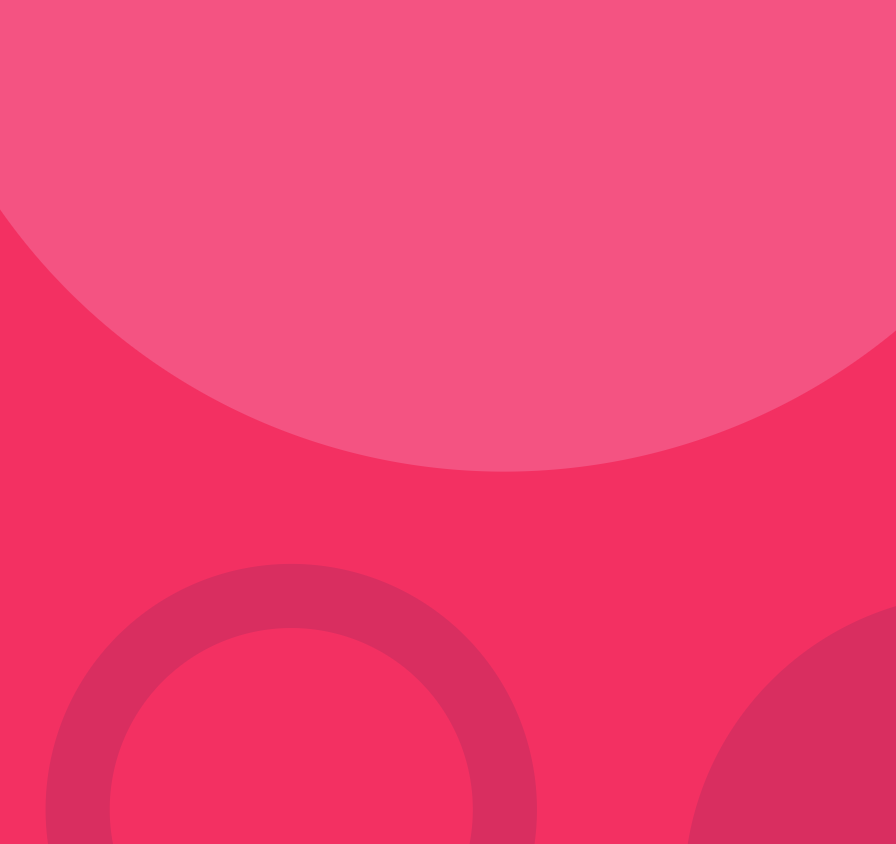
This background is drawn by a Shadertoy shader. Its source:

```glsl
// Flat pink background with a large pale disc above, a dark ring and a dark disc below.

// Colours
const vec3 BASE_PINK = vec3(0.953, 0.188, 0.384);
const vec3 PALE_PINK = vec3(0.957, 0.325, 0.510);
const vec3 DARK_PINK = vec3(0.851, 0.180, 0.376);

// Shapes, in units of the canvas height
const vec2  PALE_CENTER = vec2(0.5970, 1.1701);
const float PALE_RADIUS = 0.7289;
const vec2  RING_CENTER = vec2(0.3451, 0.0408);
const float RING_RADIUS = 0.2531;
const float RING_HALF_WIDTH = 0.0380;
const vec2  DARK_CENTER = vec2(1.1631, -0.0559);
const float DARK_RADIUS = 0.3527;

float discDistance(vec2 p, vec2 center, float radius) {
    return length(p - center) - radius;
}

float ringDistance(vec2 p, vec2 center, float radius, float halfWidth) {
    return abs(discDistance(p, center, radius)) - halfWidth;
}

// Antialiased coverage across one pixel
float coverage(float dist, float pixel) {
    return clamp(0.5 - dist / pixel, 0.0, 1.0);
}

void mainImage(out vec4 fragColor, in vec2 fragCoord) {
    float pixel = 1.0 / iResolution.y;
    vec2 p = fragCoord * pixel;

    // Pale disc hanging from the top
    float pale = discDistance(p, PALE_CENTER, PALE_RADIUS);
    vec3 color = mix(BASE_PINK, PALE_PINK, coverage(pale, pixel));

    // Dark ring and corner disc
    float ring = ringDistance(p, RING_CENTER, RING_RADIUS, RING_HALF_WIDTH);
    float disc = discDistance(p, DARK_CENTER, DARK_RADIUS);
    color = mix(color, DARK_PINK, coverage(min(ring, disc), pixel));

    fragColor = vec4(color, 1.0);
}
```
